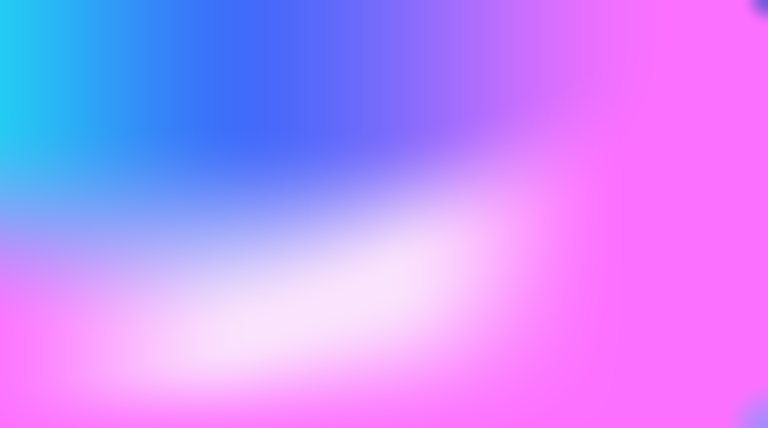
This background is drawn by a Shadertoy shader. Its source:

```glsl
// Soft mesh gradient: cyan to blue to pink sky over a diagonal white glow.

const vec3 CYAN  = vec3(0.12, 0.85, 0.95);
const vec3 BLUE  = vec3(0.24, 0.41, 0.98);
const vec3 PINK  = vec3(0.99, 0.44, 1.00);
const vec3 WHITE = vec3(0.98, 0.89, 0.99);
const vec3 INDIGO   = vec3(0.42, 0.36, 0.86);
const vec3 LAVENDER = vec3(0.65, 0.55, 0.99);

// Horizontal colour ramp of the upper part
vec3 skyColor(float x) {
    vec3 cool = mix(CYAN, BLUE, smoothstep(-0.10, 0.36, x));
    return mix(cool, PINK, smoothstep(0.26, 0.90, x));
}

// Strength of the pale streak, rising to a curved ridge
float glowAmount(vec2 uv) {
    float ridge = 0.12 + 0.10 * uv.x + 0.56 * uv.x * uv.x;
    float span = smoothstep(-0.05, 0.33, uv.x) * (1.0 - smoothstep(0.50, 0.82, uv.x));
    return span * smoothstep(-0.05, ridge, uv.y);
}

// How far the sky covers the lower part, along a bowed soft edge
float skyCover(vec2 uv) {
    float bow = uv.x - 0.18;
    float edge = 0.46 + 0.65 * bow * bow;
    float halfWidth = mix(0.26, 0.16, smoothstep(0.20, 0.60, uv.x));
    return smoothstep(edge - halfWidth, edge + halfWidth, uv.y);
}

// Round falloff around a corner
float cornerTint(vec2 p, vec2 corner, float radius) {
    return 1.0 - smoothstep(0.0, radius, length(p - corner));
}

void mainImage(out vec4 fragColor, in vec2 fragCoord) {
    vec2 uv = fragCoord / iResolution.xy;
    float aspect = iResolution.x / iResolution.y;
    vec2 p = vec2(uv.x * aspect, uv.y);

    // Pink ground with the glow, then the sky above it
    vec3 color = mix(PINK, WHITE, glowAmount(uv));
    color = mix(color, skyColor(uv.x), skyCover(uv));

    // Cool hints in the right corners
    color = mix(color, INDIGO, cornerTint(p, vec2(aspect, 1.0), 0.065));
    color = mix(color, LAVENDER, cornerTint(p, vec2(aspect, 0.0), 0.12));

    fragColor = vec4(color, 1.0);
}
```
